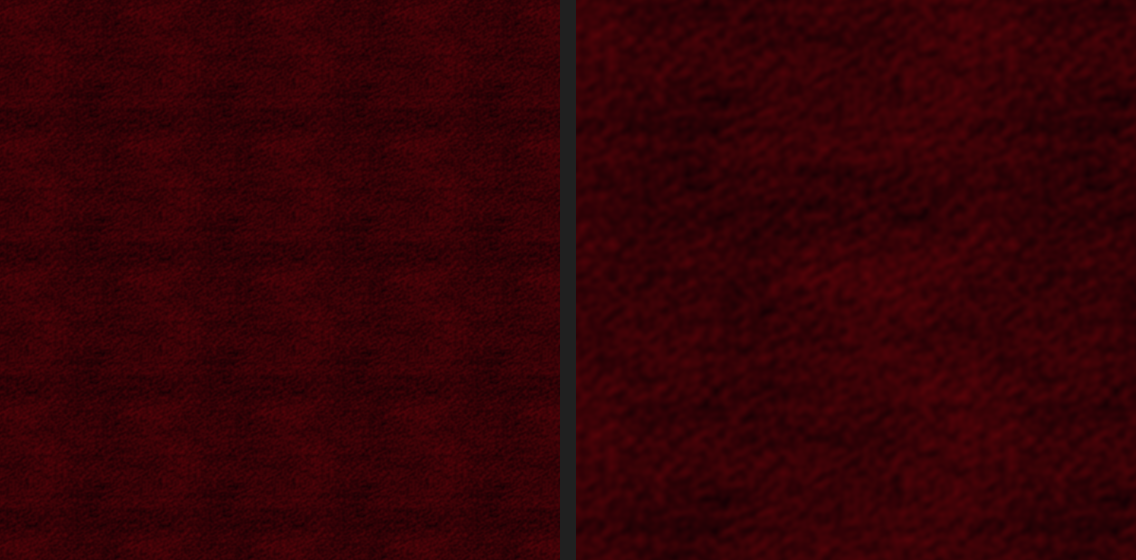
Left, the full canvas; right, a detail of the centre.
Write a Shadertoy shader that draws this texture.

```glsl
const float REPEATS = 4.2;
const vec3 BASE_COLOR = vec3(0.212, 0.006, 0.024);
const vec3 SHADE_TINT = vec3(1.0, 0.045, 0.08);  // change of colour per unit of shade

const vec2 BLOTCH_CELLS = vec2(4.0, 5.0);
const vec2 STREAK_CELLS = vec2(6.0, 15.0);
const vec2 NAP_CELLS = vec2(27.0);
const vec2 FIBRE_CELLS = vec2(42.0);

const float BLOTCH_DEPTH = 0.052;
const float STREAK_DEPTH = 0.038;
const float NAP_DEPTH = 0.090;
const float FIBRE_DEPTH = 0.085;

const float BAND_DEPTH = 0.013;
const vec2 BAND_CENTER = vec2(0.24, 0.50);
const float HEM_DEPTH = 0.022;    // shadow gathered above the lower tile edge
const float HEM_START = 0.72;
const float SEAM_DEPTH = 0.020;
const float SEAM_WIDTH = 0.014;

const float TAU = 6.28319;

float hash(vec2 cell) {
    vec3 p = fract(cell.xyx * 0.1031);
    p += dot(p, p.yzx + 33.33);
    return fract((p.x + p.y) * p.z);
}

// Contribution of one lattice corner, wrapped to the tile
float cornerSlope(vec2 cell, vec2 offset, vec2 period, float seed) {
    float angle = TAU * hash(mod(cell, period) + seed);
    return dot(vec2(cos(angle), sin(angle)), offset);
}

// Gradient noise that repeats once per unit of tile
float tiledNoise(vec2 tile, vec2 period, float seed) {
    vec2 p = tile * period;
    vec2 cell = floor(p);
    vec2 f = p - cell;
    vec2 blend = f * f * f * (f * (f * 6.0 - 15.0) + 10.0);
    vec2 e = vec2(0.0, 1.0);
    float a = cornerSlope(cell, f, period, seed);
    float b = cornerSlope(cell + e.yx, f - e.yx, period, seed);
    float c = cornerSlope(cell + e.xy, f - e.xy, period, seed);
    float d = cornerSlope(cell + e.yy, f - e.yy, period, seed);
    return mix(mix(a, b, blend.x), mix(c, d, blend.x), blend.y);
}

// Broad light and dark areas of one tile
float mottling(vec2 tile) {
    vec2 bands = cos(TAU * (tile - BAND_CENTER));
    return BLOTCH_DEPTH * tiledNoise(tile, BLOTCH_CELLS, 17.0)
         + STREAK_DEPTH * tiledNoise(tile, STREAK_CELLS, 53.0)
         + BAND_DEPTH * (bands.x + 0.25 * bands.y);
}

// Fine pile, the coarser layer leaning up to the right
float pile(vec2 tile) {
    vec2 leaning = vec2(tile.x + tile.y, tile.y);
    return NAP_DEPTH * tiledNoise(leaning, NAP_CELLS, 91.0)
         + FIBRE_DEPTH * tiledNoise(tile, FIBRE_CELLS, 137.0);
}

// Shadow and faint broken line where tiles meet
float seamShade(vec2 tile) {
    float hem = smoothstep(HEM_START, 0.95, tile.y) * smoothstep(1.0, 0.97, tile.y);
    float edgeDistance = min(tile.y, 1.0 - tile.y);
    float line = 1.0 - smoothstep(0.0, SEAM_WIDTH, edgeDistance);
    float wear = 0.5 + tiledNoise(tile, vec2(24.0, 3.0), 71.0);
    float lift = 1.0 - smoothstep(0.02, 0.2, tile.y);
    return HEM_DEPTH * (0.4 * lift - hem) - SEAM_DEPTH * line * wear;
}

void mainImage(out vec4 fragColor, in vec2 fragCoord) {
    // Tiles start at the upper left corner
    vec2 canvas = fragCoord / iResolution.y;
    vec2 tile = fract(vec2(canvas.x, 1.0 - canvas.y) * REPEATS);

    float shade = mottling(tile) + pile(tile) + seamShade(tile);
    vec3 color = BASE_COLOR + SHADE_TINT * shade;
    fragColor = vec4(clamp(color, 0.0, 1.0), 1.0);
}
```
